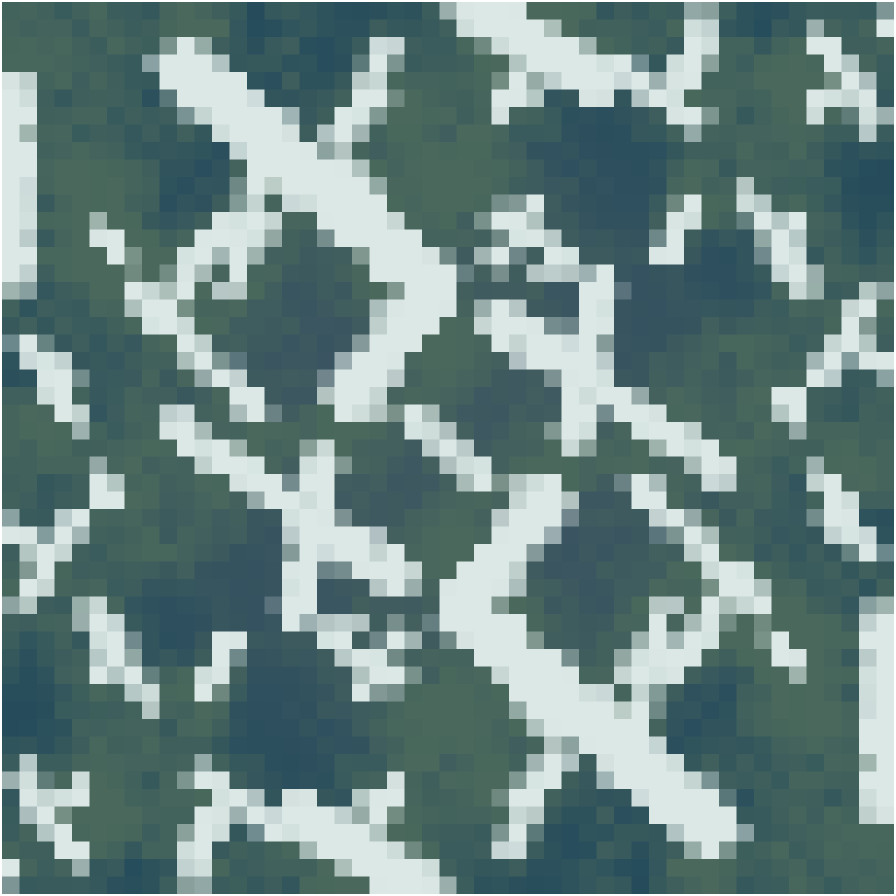
Give the GLSL for this texture, as a Shadertoy shader.

```glsl
float hash(vec2 p) {
    return fract(sin(dot(p, vec2(127.1, 311.7))) * 43758.5453);
}

float noise(vec2 p) {
    vec2 i = floor(p), f = fract(p);
    f = f * f * (3.0 - 2.0 * f);
    return mix(mix(hash(i), hash(i + vec2(1, 0)), f.x),
               mix(hash(i + vec2(0, 1)), hash(i + vec2(1, 1)), f.x), f.y);
}

float segment(vec2 p, vec2 a, vec2 b) {
    vec2 ab = b - a;
    return length(p - a - ab * clamp(dot(p - a, ab) / dot(ab, ab), 0.0, 1.0));
}

// Large limbs, ordered from stout to slender
float limbs(vec2 p) {
    vec4 limb[9] = vec4[9](
        vec4(-15, 21.5, -1, 9.5), vec4(-1, 9, -5.5, 3),
        vec4(2, 25, 8.5, 21), vec4(-25, 20, -25, 10),
        vec4(3, 7.3, 8, 4.2), vec4(8.8, 9.5, 7.2, 0.8),
        vec4(8, 4, 15.5, -1.3), vec4(-18, 9, -11, 2.2),
        vec4(-2.2, 2, 2, -2));
    float d = 1e3;
    for (int i = 0; i < 9; i++)
        d = min(d, segment(p, limb[i].xy, limb[i].zw) - 1.4 + 0.13 * float(i));
    return d;
}

// Small forked twigs on a jittered grid, kept out of the middle
float twigs(vec2 p) {
    float d = 1e3;
    for (int k = 0; k < 9; k++) {
        vec2 id = floor(p / 8.5) + vec2(k % 3 - 1, k / 3 - 1);
        vec2 c = (id + 0.2 + 0.6 * vec2(hash(id + 3.1), hash(id + 7.7))) * 8.5;
        if (hash(id + 11.3) > 0.42 || length(c) < 12.0) continue;
        float angle = hash(id + 17.9) < 0.55 ? -0.8 : 1.25;
        angle += 0.6 * (hash(id + 23.5) - 0.5);
        vec2 dir = vec2(cos(angle), sin(angle));
        vec2 reach = dir * mix(0.6, 3.4, hash(id + 29.3));
        float fork = 0.5 + 2.0 * hash(id + 31.7);
        d = min(d, segment(p, c - reach, c + reach) - 0.45);
        d = min(d, segment(p, c, c + vec2(-dir.y, dir.x) * fork) - 0.4);
    }
    return d;
}

vec3 mosaic(vec2 uv) {
    vec2 cell = clamp(floor((uv - 0.0024) / 0.9952 * 51.0), 0.0, 50.0) - 25.0;

    // Half-turn symmetry: combine each cell with its opposite
    float d = 1e3, tone = 0.0, grain = 0.0;
    for (int k = 0; k < 2; k++) {
        vec2 p = k == 0 ? cell : -cell;
        d = min(d, min(limbs(p), twigs(p)));
        tone += 0.32 * noise(p / 5.0 + 40.0) + 0.18 * noise(p / 2.2 + 90.0);
        grain += 0.5 * hash(p + 61.0);
    }

    // Mottled ground, greener beside the branches
    vec3 slate = vec3(0.23, 0.33, 0.38);
    vec3 ocean = vec3(0.15, 0.30, 0.36);
    vec3 moss = vec3(0.29, 0.41, 0.36);
    vec3 deep = mix(slate, ocean, smoothstep(6.0, 27.0, length(cell)));
    tone += 0.22 * (grain - 0.5) + 0.1 * smoothstep(4.0, 0.0, d) - 0.04;
    vec3 color = mix(deep, moss, smoothstep(0.26, 0.74, tone));

    // Pale branches with ragged, dimmer rims
    float rim = clamp((d + 0.9 * (grain - 0.5) + 0.2) / 0.8, 0.0, 1.0);
    float cover = 1.0 - rim * rim;
    color = mix(color, vec3(0.86, 0.91, 0.90), cover * step(0.2, cover));

    // Thin white frame
    vec2 edge = min(uv, 1.0 - uv);
    return mix(color, vec3(1), step(min(edge.x, edge.y), 0.0024));
}

void mainImage(out vec4 fragColor, in vec2 fragCoord) {
    // Four samples smooth the cell edges
    vec3 color = vec3(0);
    for (int k = 0; k < 4; k++) {
        vec2 offset = vec2(k % 2, k / 2) * 0.5 - 0.25;
        color += 0.25 * mosaic((fragCoord + offset) / iResolution.xy);
    }
    fragColor = vec4(color, 1);
}
```
